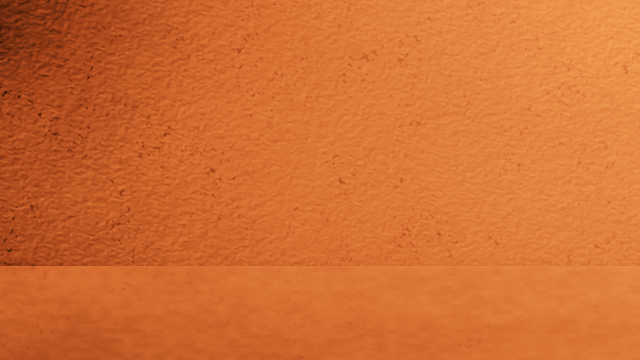
Reproduce this background procedurally as a Shadertoy shader.

```glsl
const float FLOOR_TOP = 0.261;

float hash(vec2 p) {
    vec3 q = fract(p.xyx * vec3(0.1031, 0.1030, 0.0973));
    q += dot(q, q.yzx + 33.33);
    return fract((q.x + q.y) * q.z);
}

float noise(vec2 p) {
    vec2 i = floor(p), f = fract(p);
    f = f * f * (3.0 - 2.0 * f);
    return mix(mix(hash(i), hash(i + vec2(1, 0)), f.x),
               mix(hash(i + vec2(0, 1)), hash(i + 1.0), f.x), f.y);
}

float fbm(vec2 p) {
    float sum = 0.0, amp = 0.5;
    for (int i = 0; i < 5; i++) {
        sum += amp * noise(p);
        p = mat2(1.6, 1.2, -1.2, 1.6) * p + 7.3;
        amp *= 0.5;
    }
    return sum;
}

float segment(vec2 p, vec2 a, vec2 b) {
    vec2 pa = p - a, ba = b - a;
    return length(pa - ba * clamp(dot(pa, ba) / dot(ba, ba), 0.0, 1.0));
}

// Tone 0..1 to burnt orange
vec3 palette(float t) {
    vec3 shadow = vec3(0.22, 0.08, 0.02);
    vec3 umber = vec3(0.64, 0.255, 0.095);
    vec3 clay = vec3(0.83, 0.41, 0.18);
    vec3 apricot = vec3(0.95, 0.62, 0.33);
    vec3 c = mix(shadow, umber, clamp(t / 0.33, 0.0, 1.0));
    c = mix(c, clay, clamp((t - 0.33) / 0.27, 0.0, 1.0));
    return mix(c, apricot, clamp((t - 0.6) / 0.4, 0.0, 1.0));
}

// Soft light from the upper right, shade in the upper left
float wallLight(vec2 uv) {
    vec2 toLeft = uv - vec2(0.0, 1.0);
    vec2 toRight = uv - vec2(1.0, 1.0);
    float tone = 0.36 + 0.27 * (1.0 - exp(-4.0 * uv.x)) + 0.19 * uv.x;
    tone -= 0.19 * exp(-12.0 * dot(toLeft, toLeft));
    tone += 0.12 * exp(-6.0 * dot(toRight, toRight));
    return tone - 0.05 * smoothstep(0.48, FLOOR_TOP, uv.y);
}

float floorLight(vec2 uv) {
    float depth = uv.y / FLOOR_TOP;
    return mix(0.45, 0.57, smoothstep(0.0, 0.95, depth)) + 0.24 * uv.x;
}

// Plaster height, grains slightly wider than tall
float plaster(vec2 p) {
    vec2 warped = p + 0.008 * vec2(noise(p * 34.0), noise(p * 34.0 + 40.0));
    mat2 tilt = mat2(0.94, 0.34, -0.34, 0.94);
    return 0.62 * noise(tilt * warped * vec2(105.0, 150.0))
         + 0.38 * noise(warped * vec2(58.0, 84.0) + 19.0);
}

float emboss(vec2 p, vec2 lightStep) {
    return plaster(p) - plaster(p - lightStep);
}

// Tiny rotated hollows gathered in loose clusters
float pits(vec2 p, float scale) {
    vec2 q = mat2(0.8, 0.6, -0.6, 0.8) * p;
    float spots = smoothstep(0.76, 0.96, noise(q * scale * vec2(0.85, 1.0)));
    return spots * smoothstep(0.42, 0.68, fbm(q * 10.0 + 3.0));
}

// Short hairline cracks scattered over the wall
float cracks(vec2 p, float aspect) {
    float mark = 0.0;
    vec2 bent = p + 0.012 * (vec2(noise(p * 30.0), noise(p * 30.0 + 9.0)) - 0.5);
    for (int i = 0; i < 16; i++) {
        float k = float(i);
        vec2 start = vec2(hash(vec2(k, 1.7)) * aspect, mix(0.3, 0.95, hash(vec2(k, 5.2))));
        float angle = mix(0.6, 2.4, hash(vec2(k, 8.9)));
        vec2 end = start + mix(0.03, 0.12, hash(vec2(k, 3.1))) * vec2(cos(angle), sin(angle));
        mark = max(mark, smoothstep(0.003, 0.0005, segment(bent, start, end)));
    }
    return mark * smoothstep(0.35, 0.65, noise(p * 50.0));
}

float wallTone(vec2 p, vec2 uv, float aspect) {
    float leftness = 1.0 - smoothstep(0.0, 0.55, uv.x);
    float stain = fbm(p * vec2(3.5, 4.5) + 2.0) - 0.48;
    float tone = wallLight(uv) + stain * mix(0.06, 0.18, leftness);
    tone += mix(0.20, 0.30, leftness) * emboss(p, vec2(-0.003, 0.005));
    tone += mix(0.07, 0.14, leftness) * (fbm(p * 60.0) - 0.48);
    tone -= mix(0.20, 0.26, leftness) * pits(p, 125.0);
    return tone - 0.07 * cracks(p, aspect);
}

// Smoother slab with long horizontal streaks
float floorTone(vec2 p, vec2 uv) {
    float tone = floorLight(uv);
    tone += 0.13 * (fbm(p * vec2(4.0, 14.0) + 11.0) - 0.48);
    tone += 0.14 * (fbm(p * vec2(34.0, 75.0)) - 0.48);
    return tone - 0.07 * pits(p + 5.0, 110.0);
}

void mainImage(out vec4 fragColor, in vec2 fragCoord) {
    vec2 uv = fragCoord / iResolution.xy;
    vec2 p = fragCoord / iResolution.y;
    float aspect = iResolution.x / iResolution.y;
    float edge = uv.y - FLOOR_TOP;
    float soft = max(0.0015, 0.7 / iResolution.y);

    // Wall, contact shade and lit front lip of the slab
    float wall = wallTone(p, uv, aspect) - 0.07 * exp(-max(edge, 0.0) * 130.0);
    float slab = floorTone(p, uv) + 0.06 * exp(-max(-edge, 0.0) * 260.0);
    float tone = mix(slab, wall, smoothstep(-soft, soft, edge));
    fragColor = vec4(palette(tone), 1.0);
}
```
